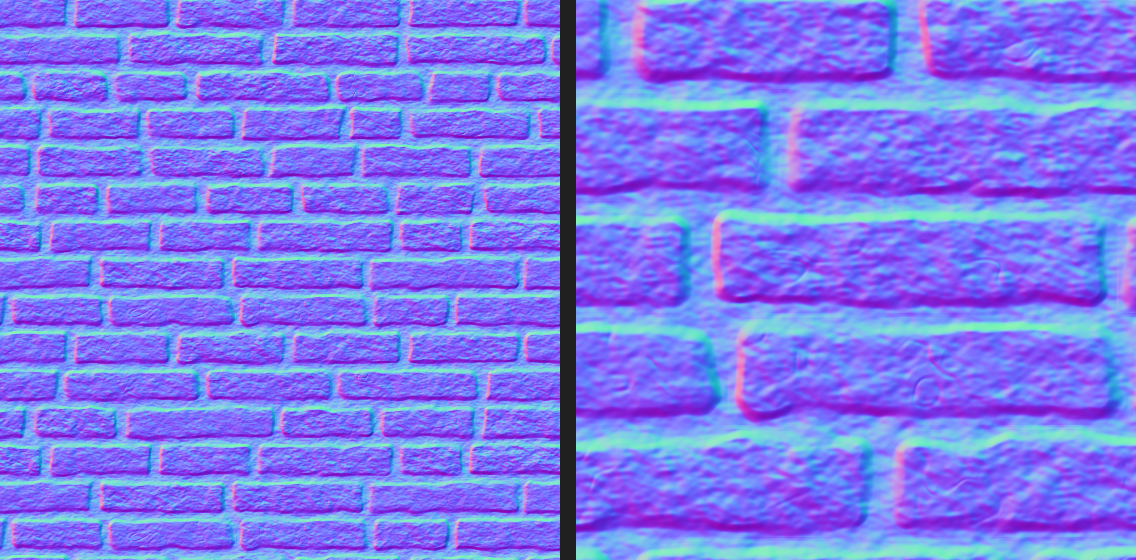
Left, the full canvas; right, a detail of the centre.
A WebGL 2 fragment shader for this texture map:

```glsl
#version 300 es
precision highp float;

uniform vec2 u_resolution;
out vec4 fragColor;

#define ROWS 15.0
#define ROW_SHIFT 0.1875
#define GAP 0.0066
#define CORNER 0.010
#define BEVEL 0.0072
#define RELIEF 0.0056
#define WOBBLE 0.0060
#define FACE_GRAIN 0.44
#define MORTAR_GRAIN 0.34
#define FACE_TILT -0.17
#define MORTAR_TILT 0.24
#define STEP 0.0009

// Bricks per course and position of the first joint
const float COUNT[12] = float[12](5., 4., 6., 6., 5., 6., 5., 4., 5., 5., 4., 5.);
const float START[12] = float[12](.126, .221, .052, .079, .060, .053,
                                  .083, .169, .014, .126, .109, .053);

float hash(vec2 p) {
    p = fract(p * vec2(0.1031, 0.1137));
    p += dot(p, p.yx + 33.33);
    return fract((p.x + p.y) * p.x * 17.0);
}

float noise(vec2 p) {
    vec2 i = floor(p), f = fract(p);
    f = f * f * (3.0 - 2.0 * f);
    return mix(mix(hash(i), hash(i + vec2(1, 0)), f.x),
               mix(hash(i + vec2(0, 1)), hash(i + vec2(1, 1)), f.x), f.y);
}

// Slopes grow towards the fine octaves
float grain(vec2 p) {
    vec2 q = vec2(0.75 * p.x + 0.35 * p.y, p.y - 0.25 * p.x) + 3.0;
    float sum = 0.0, freq = 36.0, weight = 0.35;
    for (int i = 0; i < 4; i++) {
        sum += weight * (noise(q * freq) - 0.5) / freq;
        freq *= 2.07;
        weight = min(weight * 1.6, 1.0);
        q = vec2(0.9 * q.x - 0.3 * q.y, 0.3 * q.x + 0.95 * q.y) + 1.7;
    }
    return sum;
}

// Joint position in units of the mean brick length
float joint(float i, float count, float seed) {
    float spread = min(0.3, 0.06 + 0.2 * (count - 4.0));
    bool inner = i > 0.5 && i < count - 0.5;
    return i + (inner ? spread * (2.0 * hash(vec2(i + 5.0, seed * 7.0 + 2.0)) - 1.0) : 0.0);
}

float roundedBox(vec2 p, vec2 halfSize, float radius) {
    vec2 q = abs(p) - halfSize + radius;
    return length(max(q, 0.0)) + min(max(q.x, q.y), 0.0) - radius;
}

// Returns height and brick coverage
vec2 surface(vec2 p) {
    // Course, with a few courses laid again further down
    float t = (1.0 - p.y) * ROWS + ROW_SHIFT;
    float row = mod(floor(t), ROWS);
    float seed = row > 11.5 ? row - 6.0 : (row == 9.0 ? 0.0 : row);
    float y = (0.5 - fract(t)) / ROWS;

    // Brick between two joints
    float count = COUNT[int(seed)];
    float x = fract(p.x - START[int(seed)]) * count;
    float cell = floor(x);
    if (x < joint(cell, count, seed)) cell -= 1.0;
    else if (x > joint(cell + 1.0, count, seed)) cell += 1.0;
    float left = joint(cell, count, seed), right = joint(cell + 1.0, count, seed);
    float vary = hash(vec2(cell + 21.0, seed * 3.0 + 11.0));
    float vary2 = hash(vec2(cell + 47.0, seed * 5.0 + 29.0));

    // Uneven outline
    vec2 local = vec2((x - 0.5 * (left + right)) / count, y);
    vec2 q = vec2(p.x, y) + 1.0 + seed * 1.37;
    vec2 halfSize = vec2(0.5 * (right - left) / count, 0.5 / ROWS)
                  - GAP * vec2(0.85 + 0.5 * vary, 0.9 + 0.35 * vary2);
    local.y += (vary - 0.5) * 0.03 * local.x;
    local.x += (vary2 - 0.5) * 0.25 * local.y;
    float d = roundedBox(local, halfSize, CORNER * (0.6 + 0.8 * vary2));
    d += WOBBLE * (noise(q * 30.0) - 0.5) + 0.3 * WOBBLE * (noise(q * 95.0) - 0.5);

    // Bevel of uneven steepness over a soft dome
    float width = BEVEL * (0.65 + 0.9 * noise(q * 42.0 + 6.0));
    float mask = 1.0 - smoothstep(-0.7 * width, 0.3 * width, d);
    float dome = 1.0 - smoothstep(-0.013, 0.009, d);

    // Rough face with short scratches
    float rough = FACE_GRAIN * (0.75 + 0.5 * vary);
    vec2 s = vec2(q.x * 42.0 - q.y * 30.0, q.y * 90.0) + 1.5 * noise(q * 60.0);
    float scratch = 1.0 - smoothstep(0.0, 0.22, abs(noise(s) - 0.5));
    scratch *= smoothstep(0.4, 0.75, noise(q * 24.0 + 4.0)) * (0.3 + 0.7 * vary2);
    float face = RELIEF + rough * grain(q) - 0.0010 * scratch;
    float mortar = MORTAR_GRAIN * grain(p + 5.0);
    return vec2(mix(mortar, face, mask) + 0.0036 * dome, mask);
}

void main() {
    vec2 p = gl_FragCoord.xy / u_resolution;
    vec2 e = vec2(STEP, 0.0);
    vec2 r = surface(p + e.xy), l = surface(p - e.xy);
    vec2 u = surface(p + e.yx), b = surface(p - e.yx);

    // Slopes packed as a tangent-space normal
    vec2 slope = vec2(r.x - l.x, b.x - u.x) / (2.0 * STEP);
    float coverage = 0.25 * (r.y + l.y + u.y + b.y);
    slope.x = 0.75 * slope.x - 0.01;
    slope.y += mix(MORTAR_TILT, FACE_TILT, coverage);
    vec3 normal = normalize(vec3(slope, 1.0));
    fragColor = vec4(0.5 + 0.5 * normal, 1.0);
}
```
